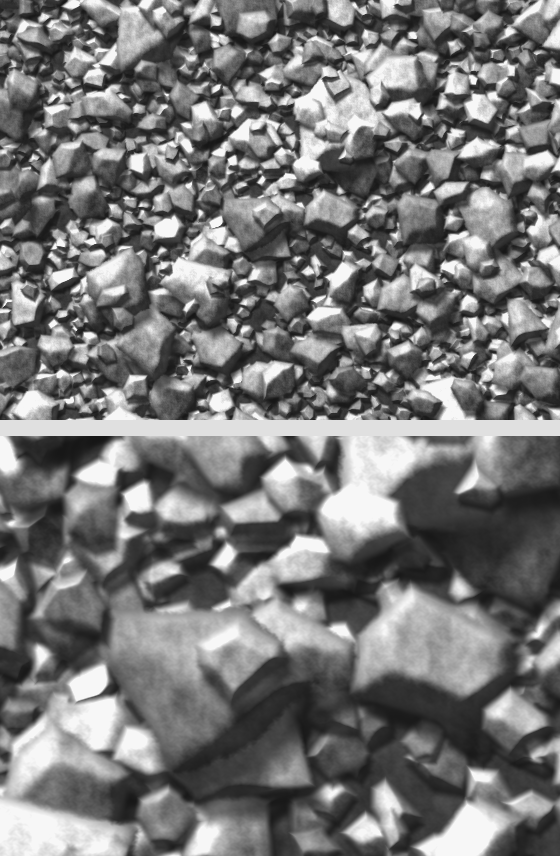
Top, the full canvas; bottom, a detail of the centre.
Write a Shadertoy shader that draws this texture.

```glsl
// Draws a heap of broken, angular grey stones lit from the upper left.

vec4 hash4(vec3 c) {
    vec4 h = fract(c.xyzx * vec4(.1031, .1030, .0973, .1099));
    h += dot(h, h.wzxy + 33.33);
    return fract((h.xxyz + h.yzzw) * h.zywx);
}

// Layered, folded sines for the pitted rock surface
float rockGrain(vec2 p) {
    float sum = 0., gain = .5;
    p *= 38.;
    for (int i = 0; i < 5; i++) {
        p = mat2(.8, -.6, .6, .8) * p * 1.85 + 1.7;
        sum += gain * sin(p.x + 1.6 * sin(p.y)) * sin(p.y + 1.3 * sin(p.x * .8));
        gain *= .68;
    }
    return sum;
}

// Paints one size of stone: convex solids cut by random planes, each with a shadow
void paintStones(inout float tone, vec2 p, float grain, float density, float share, float growth, float seed) {
    float turn = .5 * sin(seed * 1.7);
    mat2 grid = mat2(cos(turn), sin(turn), -sin(turn), cos(turn));
    vec2 q = grid * p * density;
    vec3 light = normalize(vec3(-.4, .75, .6));
    for (int j = -1; j <= 1; j++)
    for (int i = -1; i <= 1; i++) {
        vec2 id = floor(q) + vec2(i, j);
        vec4 place = hash4(vec3(id, seed));
        vec4 form = hash4(vec3(id, seed + 7.));

        // Large stones gather towards the lower right
        if (place.x > share + growth * dot(id * grid / density, vec2(.5, -.6))) continue;

        float radius = mix(.4, .64, place.y);
        vec2 d = (q - id - .5 - .75 * (place.zw - .5)) * grid;
        vec2 shadowPoint = d + vec2(-.12, .28) * radius;

        // Tilted top face
        vec2 tilt = .9 * (form.yx - .5);
        float top = radius * mix(.2, .5, form.z) + dot(d, tilt);
        vec3 normal = vec3(-tilt, 1.) * exp(clamp(-16. * top / radius, -30., 30.));
        float edge = -9., shadowEdge = -9.;

        // Side faces, narrowed across a slanting long axis
        float narrow = 1.2 + 1.9 * (form.w - .5);
        for (int k = 0; k < 6; k++) {
            vec4 cut = hash4(vec3(id + float(k) * 17., seed + 3.));
            float angle = (float(k) + .8 * cut.x) * 1.0472 + form.x * 6.283;
            vec2 dir = vec2(cos(angle), sin(angle));
            float squeeze = cos(angle - narrow);
            float reach = radius * mix(.7, 1.05, cut.y) * (1. - .45 * form.y * squeeze * squeeze);
            float slope = mix(.4, 2., cut.z);
            float depth = reach - dot(d, dir);
            edge = max(edge, -depth);
            shadowEdge = max(shadowEdge, dot(shadowPoint, dir) - reach);
            normal += vec3(dir * slope, 1.) * exp(clamp(-16. * depth * slope / radius, -30., 30.));
        }
        edge += .02 * grain;

        tone *= mix(1., .3, smoothstep(.16, -.14, shadowEdge / radius));

        float lit = max(dot(normalize(normal), light) + .13 * grain, 0.);
        float albedo = mix(.65, 1.25, fract(form.w * 7. + place.z));
        float stone = (.13 + .9 * pow(lit, 1.2)) * albedo + .04 * grain;
        float soft = .0034 * density;
        stone *= mix(.75, 1., smoothstep(0., -3. * soft, edge));
        tone = mix(tone, stone, smoothstep(soft, -soft, edge));
    }
}

void mainImage(out vec4 fragColor, in vec2 fragCoord) {
    vec2 p = fragCoord / iResolution.y;
    float grain = rockGrain(p);
    float tone = .15 + .06 * grain;

    // Gravel bed first, then larger blocks, then loose chips on top
    paintStones(tone, p, grain, 21., .97, 0., 1.);
    paintStones(tone, p, grain, 27., .7, -.1, 9.);
    paintStones(tone, p, grain, 15., .66, .2, 12.);
    paintStones(tone, p, grain, 9.5, .55, .4, 23.);
    paintStones(tone, p, grain, 5.4, .3, .4, 34.);
    paintStones(tone, p, grain, 12., .22, .1, 45.);
    paintStones(tone, p, grain, 22., .1, -.15, 56.);

    // Broad drift of light, and dust haze that lifts the blacks
    tone *= 1.1 + .12 * sin(p.x * 5. + 2. * sin(p.y * 4.)) * sin(p.y * 6. + 1.);
    tone = .085 + .93 * clamp(tone, 0., .98);
    fragColor = vec4(vec3(min(tone, .97)), 1.);
}
```
